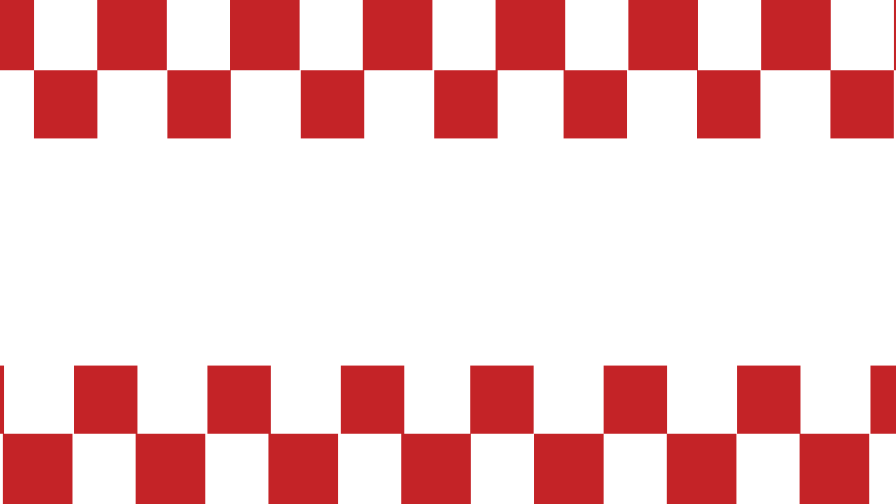
Reproduce this background procedurally as a Shadertoy shader.

```glsl
// Red and white checkered borders along the top and bottom of a white canvas.

// All lengths are fractions of the canvas width.
const vec3 PAPER = vec3(1.0);
const vec3 RED = vec3(0.769, 0.137, 0.153);

const float OUTER_EDGE = 0.0784;    // depth where the outer row ends
const float INNER_EDGE = 0.1545;    // depth where the inner row ends

// Row layout: first tile start, tile width, tile spacing, length of four tiles
const vec4 OUTER_ROW = vec4(0.1085, 0.0777, 0.1482, 0.5928);
const vec4 INNER_ROW = vec4(0.0379, 0.0708, 0.1489, 0.5911);

const float OUTER_SHIFT = 0.1053;   // leftward offset of the bottom border
const float INNER_SHIFT = 0.1042;

// Antialiased coverage of the region where dist is negative
float coverage(float dist, float pixel) {
    return clamp(0.5 - dist / pixel, 0.0, 1.0);
}

// Tiles repeated in groups of four, with a small spacing change between groups
float tileRow(float x, vec4 row, float pixel) {
    float halfTile = 0.5 * row.y;
    float margin = 0.5 * row.z;
    float local = mod(x - row.x - halfTile + margin, row.w) - margin;
    float index = clamp(floor(local / row.z + 0.5), 0.0, 3.0);
    return coverage(abs(local - index * row.z) - halfTile, pixel);
}

// Two staggered rows measured inward from a canvas edge
float checkerBorder(float depth, float outerX, float innerX, float pixel) {
    float inOuter = coverage(depth - OUTER_EDGE, pixel);
    float inBorder = coverage(depth - INNER_EDGE, pixel);
    return tileRow(outerX, OUTER_ROW, pixel) * inOuter
         + tileRow(innerX, INNER_ROW, pixel) * (inBorder - inOuter);
}

void mainImage(out vec4 fragColor, in vec2 fragCoord) {
    float pixel = 1.0 / iResolution.x;
    vec2 p = fragCoord * pixel;
    float height = iResolution.y * pixel;

    float top = checkerBorder(height - p.y, p.x, p.x, pixel);
    float bottom = checkerBorder(p.y, p.x + OUTER_SHIFT, p.x + INNER_SHIFT, pixel);

    fragColor = vec4(mix(PAPER, RED, max(top, bottom)), 1.0);
}
```
